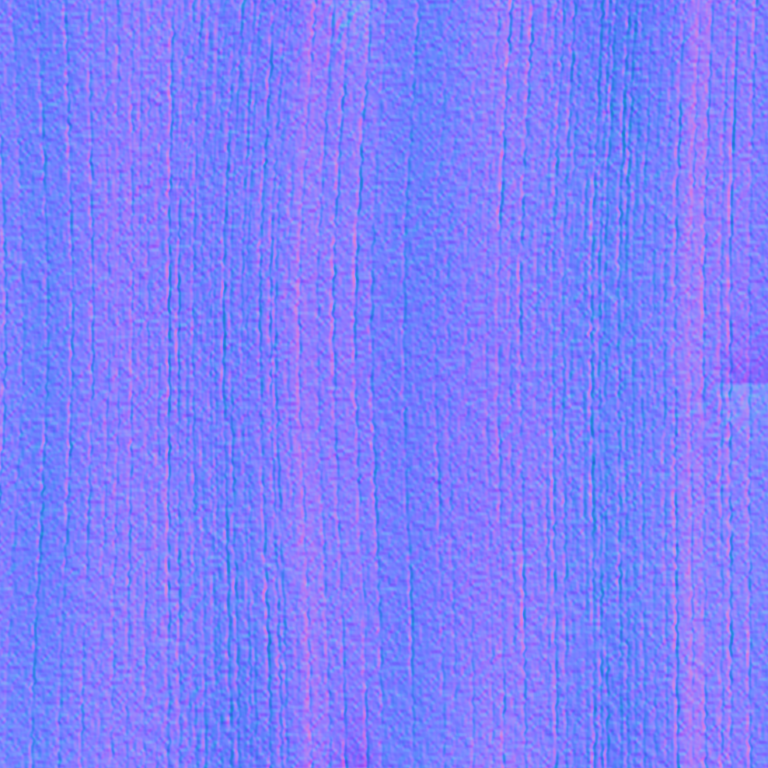
This texture map is drawn by a WebGL 1 fragment shader. Its source:

```glsl
precision highp float;
// Tangent-space normal map of weathered wood with upright grain lines.

uniform vec2 u_resolution;

float hash(vec2 p) {
  vec3 q = fract(p.xyx * 0.1031);
  q += dot(q, q.yzx + 33.33);
  return fract((q.x + q.y) * q.z);
}

float noise(vec2 p) {
  vec2 i = floor(p), f = fract(p);
  f = f * f * (3.0 - 2.0 * f);
  return mix(mix(hash(i), hash(i + vec2(1, 0)), f.x),
             mix(hash(i + vec2(0, 1)), hash(i + vec2(1, 1)), f.x), f.y);
}

float bell(float x) { return exp(-x * x); }

// Two half-width strips; the right one is shifted by half the height.
vec2 stripCoord(vec2 p) {
  return vec2(fract(p.x * 2.0) * 0.5,
              fract(p.y + 0.5 * floor(p.x * 2.0) + 0.5) - 0.5);
}

// Bell that repeats in both strips.
float band(float x, float center, float width) {
  return bell((fract((x - center) * 2.0 + 0.5) - 0.5) * 0.5 / width);
}

// Gentle sideways bending of the grain.
float bend(vec2 p) {
  return p.x + 0.035 * (noise(p * vec2(2.5, 1.7) + 7.0) - 0.5);
}

// Small bumps and upright fibres, with slanted wrinkles near knots.
float roughness(vec2 p) {
  vec2 q = stripCoord(p);
  float knot = bell((q.x - 0.435) / 0.04) * bell((q.y + 0.035) / 0.07);
  float dense = bell((q.x - 0.25) / 0.06) * bell((q.y - 0.12) / 0.2);
  vec2 slanted = vec2(p.x - 0.3 * p.y, p.y + 0.3 * p.x);
  vec2 turned = mat2(0.8, 0.6, -0.6, 0.8) * p;
  float fibres = noise(vec2(bend(p) * 170.0, p.y * 32.0));
  return 0.6 * noise(turned * 115.0 + 40.0)
       + 0.65 * noise(p * vec2(220.0, 195.0) + 19.0)
       + (0.25 + 0.4 * band(q.x, 0.26, 0.11)) * fibres
       + (1.4 * knot + 0.8 * dense) * noise(slanted * vec2(150.0, 60.0));
}

// Paired rising and falling edges, sparse or dense across the board.
float grainLines(float x, float y) {
  float phase = 12.566 * (x - 0.03);
  float density = 59.0 - 30.0 * cos(phase);
  float ring = 59.0 * x - 2.387 * sin(phase);
  float slope = 0.0;
  for (int k = -1; k <= 1; k++) {
    float id = floor(ring) + float(k);
    float center = id + 0.2 + 0.6 * hash(vec2(id, 3.0));
    float d = (ring - center) / density;
    d += 0.0032 * (noise(vec2(id * 7.0, y * 115.0)) - 0.5);
    float strength = 0.3 + 0.7 * hash(vec2(id, 11.0));
    strength *= 0.35 + 0.95 * noise(vec2(id * 5.0, y * 5.0));
    float pinkBead = 0.15 + 1.6 * noise(vec2(id * 3.0, y * 95.0));
    float cyanBead = 0.15 + 1.6 * noise(vec2(id * 9.0 + 4.0, y * 80.0));
    slope += strength * (0.46 * pinkBead * bell((d + 0.0028) / 0.0024)
                       - 0.56 * cyanBead * bell((d - 0.001) / 0.0021));
  }
  return slope;
}

// Wide swells that tint the board blue, violet and pink.
float broadTilt(float x, vec2 p) {
  float drift = noise(p * vec2(4.0, 3.0) + 53.0);
  float tilt = (0.14 + 0.20 * drift) * band(x, 0.405, 0.018);
  tilt -= (0.08 + 0.16 * drift) * band(x, 0.305, 0.055);
  tilt -= 0.12 * band(x, 0.045, 0.045);
  tilt += 0.10 * band(x, 0.16, 0.06);
  tilt += 0.10 * band(x, 0.46, 0.035);
  return tilt + 0.10 * (noise(p * vec2(14.0, 3.0) + 5.0) - 0.5);
}

// Abrupt change of vertical tilt beside each knot.
float seamTilt(vec2 p) {
  vec2 q = stripCoord(p);
  float reach = smoothstep(0.42, 0.46, q.x);
  reach *= 1.0 - (1.0 - floor(p.x * 2.0)) * smoothstep(0.47, 0.5, q.x);
  return -0.24 * reach * clamp(q.y * 400.0, -1.0, 1.0) * exp(-abs(q.y) * 22.0);
}

void main() {
  vec2 p = gl_FragCoord.xy / u_resolution;
  float x = bend(p);
  const float stepSize = 0.002;

  // Slope of the fine relief by central differences.
  vec2 e = vec2(stepSize * 0.5, 0.0);
  vec2 slope = 0.8 * vec2(roughness(p - e.xy) - roughness(p + e.xy),
                          roughness(p - e.yx) - roughness(p + e.yx));

  slope.x += broadTilt(x, p) + grainLines(x, p.y) - 0.015;
  slope.y += seamTilt(p) + 0.08 * (noise(p * vec2(5.0, 4.0) + 71.0) - 0.5);

  vec3 normal = normalize(vec3(slope, 1.0));
  gl_FragColor = vec4(normal * 0.5 + 0.5, 1.0);
}
```
